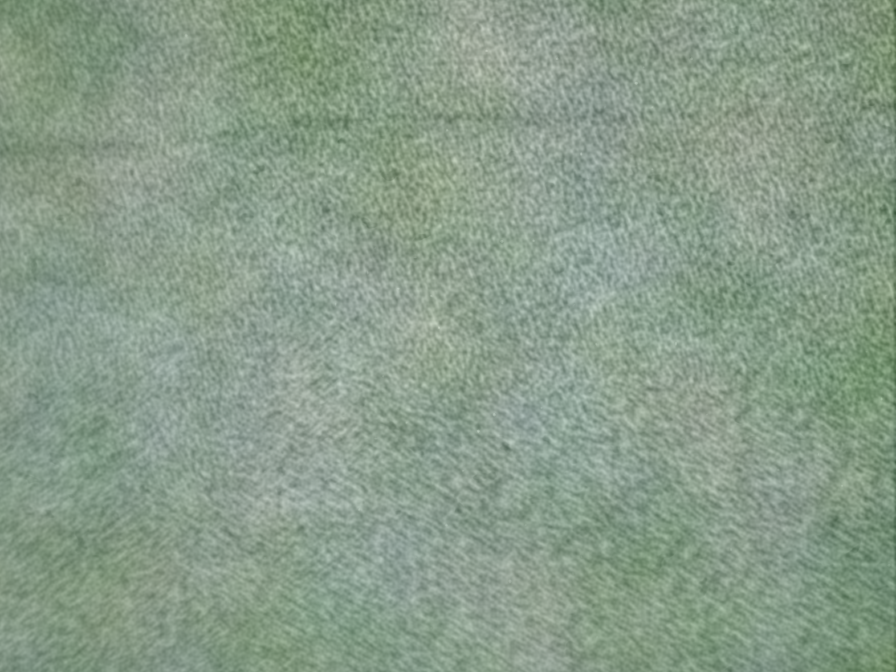
Reproduce this texture procedurally as a Shadertoy shader.

```glsl
// Pale, worn lawn seen from above: fine blades, mossy patches and a faint mowing line.

const vec3 DRY_GRASS   = vec3(0.565, 0.625, 0.590);
const vec3 GREEN_GRASS = vec3(0.480, 0.590, 0.470);
const vec3 STRAW_TINT  = vec3(0.022, 0.004, -0.020);
const vec3 SHADE_TINT  = vec3(1.04, 1.00, 1.02);

// Unit gradient with a pseudo-random direction per lattice cell.
vec2 gradientAt(vec2 cell) {
    vec3 h = fract(cell.xyx * vec3(0.1031, 0.1030, 0.0973));
    h += dot(h, h.yzx + 33.33);
    float angle = 6.2832 * fract((h.x + h.y) * h.z);
    return vec2(cos(angle), sin(angle));
}

float gradientNoise(vec2 p) {
    vec2 cell = floor(p), f = fract(p);
    vec2 u = f * f * f * (f * (f * 6.0 - 15.0) + 10.0);
    vec2 e = vec2(1.0, 0.0);
    float a = dot(gradientAt(cell), f);
    float b = dot(gradientAt(cell + e.xy), f - e.xy);
    float c = dot(gradientAt(cell + e.yx), f - e.yx);
    float d = dot(gradientAt(cell + e.xx), f - e.xx);
    return mix(mix(a, b, u.x), mix(c, d, u.x), u.y);
}

float fbm(vec2 p, int octaves) {
    float sum = 0.0, gain = 1.0;
    for (int i = 0; i < octaves; i++) {
        sum += gain * gradientNoise(p);
        p = mat2(1.6, 1.2, -1.2, 1.6) * p + 17.3;
        gain *= 0.55;
    }
    return sum;
}

// Noise stretched along one direction; density = cells (along, across).
float blades(vec2 p, float angle, vec2 density) {
    vec2 along = vec2(cos(angle), sin(angle));
    vec2 q = vec2(dot(p, along), dot(p, vec2(-along.y, along.x)));
    return gradientNoise(q * density + 51.7);
}

// Blade texture whose lean changes from upright (top) to raked (bottom).
float bladeField(vec2 p, float aspect) {
    float wobble = 0.25 * fbm(p * 5.0 + 3.0, 2);
    float low = 1.0 - smoothstep(0.28, 0.62, p.y + wobble);
    float left = 1.0 - smoothstep(0.10, 0.45, p.x / aspect + wobble);
    float upright = blades(p, 1.95, vec2(85.0, 145.0));
    float falling = blades(p, -0.55, vec2(55.0, 135.0));
    float rising  = blades(p, 0.65, vec2(60.0, 130.0));
    vec3 weight = vec3(1.0 - low, low * (1.0 - left), low * left) + 0.12;
    return dot(vec3(upright, falling, rising), weight) / length(weight);
}

// Faint dark track that climbs from the left and then levels out.
float mowingLine(vec2 p) {
    float height = mix(0.775, 0.826, smoothstep(0.0, 0.65, p.x));
    float offset = (p.y - height + 0.008 * gradientNoise(p * 9.0)) / 0.009;
    float fade = 0.65 + 0.7 * gradientNoise(vec2(p.x * 6.0, 4.0));
    return exp(-offset * offset) * fade * (1.0 - smoothstep(1.05, 1.25, p.x));
}

// Share of fresh green: more along the right, the top left and the bottom.
float greenness(vec2 p, float aspect) {
    float x = p.x / aspect;
    float g = 0.30 + 0.75 * fbm(p * 3.2 + 8.0, 4);
    g += 0.32 * smoothstep(0.72, 1.0, x);
    g += 0.30 * smoothstep(0.70, 1.0, p.y) * (1.0 - smoothstep(0.2, 0.6, x));
    g += 0.22 * (1.0 - smoothstep(0.0, 0.28, p.y));
    g -= 0.22 * exp(-16.0 * dot(p - vec2(0.35, 0.38), p - vec2(0.35, 0.38)));
    return clamp(g, 0.0, 1.2);
}

void mainImage(out vec4 fragColor, in vec2 fragCoord) {
    vec2 p = fragCoord / iResolution.y;
    float aspect = iResolution.x / iResolution.y;
    vec2 centered = fragCoord / iResolution.xy - 0.5;

    // Ground colour
    vec3 color = mix(DRY_GRASS, GREEN_GRASS, greenness(p, aspect));
    float straw = fbm(p * 4.0 + 31.0, 3) + 0.5 * smoothstep(0.45, 0.9, p.y);
    color += STRAW_TINT * clamp(straw, -0.5, 1.0);

    // Broad light and tufts
    float light = 0.022 - 0.12 * dot(centered, centered);
    light += 0.050 * fbm(p * vec2(5.0, 7.0) + 12.0, 3);
    light += 0.055 * fbm(p * vec2(24.0, 30.0) + 5.0, 2);

    // Blades, softer toward the left and the bottom
    float focus = smoothstep(-0.05, 0.45, p.x / aspect) * smoothstep(-0.35, 0.50, p.y);
    float sharpness = mix(0.60, 1.0, focus);
    light += 0.175 * sharpness * bladeField(p, aspect);
    light += 0.085 * sharpness * gradientNoise(p * 165.0 + 7.0);

    // Shadowed clumps and bright flecks
    float clump = smoothstep(0.30, 0.62, fbm(p * vec2(30.0, 36.0) + 70.0, 3));
    float clumpArea = smoothstep(0.0, 0.35, gradientNoise(p * 5.0 + 44.0) + 0.1);
    light -= 0.085 * clump * clumpArea * sharpness;
    light += 0.10 * smoothstep(0.52, 0.68, gradientNoise(p * 85.0 + 23.0)) * focus;
    light -= 0.055 * mowingLine(p);

    // Dim rim on the right
    light -= 0.10 * smoothstep(0.496, 0.5, centered.x);

    color += light * SHADE_TINT;
    fragColor = vec4(clamp(color, 0.0, 1.0), 1.0);
}
```
